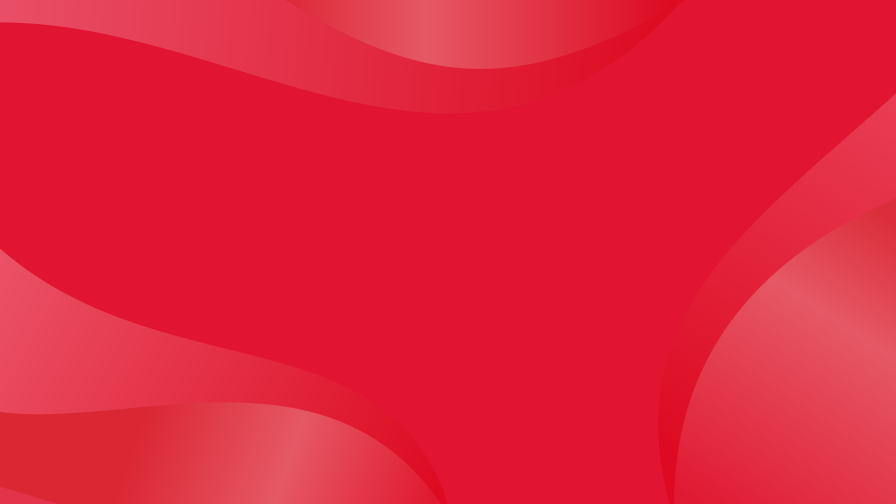
Give the GLSL for this background, as a Shadertoy shader.

```glsl
// Red backdrop with translucent-looking wavy sheets at the top, left and right.
// Each sheet is bounded by a cubic Bezier edge and filled with a linear gradient.
// The canvas is 16 by 9 units, with the origin at the lower left.

vec2 bezier(vec2 a, vec2 b, vec2 c, vec2 d, float t) {
    float s = 1.0 - t;
    return s*s*s*a + 3.0*s*s*t*b + 3.0*s*t*t*c + t*t*t*d;
}

// Approximate signed distance to a curve whose x rises with t; positive above it.
float aboveCurve(vec2 p, vec2 a, vec2 b, vec2 c, vec2 d) {
    float t = 0.5, stepSize = 0.25;
    for (int i = 0; i < 18; i++) {
        t += bezier(a, b, c, d, t).x < p.x ? stepSize : -stepSize;
        stepSize *= 0.5;
    }
    float s = 1.0 - t;
    vec2 tangent = s*s*(b - a) + 2.0*s*t*(c - b) + t*t*(d - c);
    vec2 offset = p - bezier(a, b, c, d, t);
    return dot(offset, normalize(vec2(-tangent.y, tangent.x)));
}

// Position along the gradient axis, 0 at start and 1 at end.
float along(vec2 p, vec2 start, vec2 end) {
    vec2 axis = end - start;
    return clamp(dot(p - start, axis) / dot(axis, axis), 0.0, 1.0);
}

// Three-stop gradient with a bright ridge.
vec3 ridge(float t, float peak, vec3 first, vec3 last) {
    vec3 crest = vec3(0.90, 0.345, 0.395);
    return t < peak ? mix(first, crest, t / peak)
                    : mix(crest, last, (t - peak) / (1.0 - peak));
}

// Antialiased coverage from a signed distance.
float cover(float dist) {
    return clamp(0.5 + dist * iResolution.y / 9.0, 0.0, 1.0);
}

void mainImage(out vec4 fragColor, in vec2 fragCoord) {
    vec2 p = fragCoord / iResolution.xy * vec2(16.0, 9.0);
    vec3 deepRed = vec3(0.865, 0.04, 0.13);
    vec3 color = vec3(0.882, 0.078, 0.192);

    // Top: long pale sheet, then the lens in front of it
    float d = aboveCurve(p, vec2(0.0, 8.6), vec2(4.375, 8.6), vec2(8.333, 4.69), vec2(12.19, 9.0));
    vec3 sheet = mix(vec3(0.91, 0.31, 0.40), deepRed, along(p, vec2(0.0, 9.0), vec2(12.0, 8.0)));
    color = mix(color, sheet, cover(d));

    d = aboveCurve(p, vec2(5.1, 9.0), vec2(7.81, 7.29), vec2(9.48, 7.43), vec2(12.25, 9.0));
    sheet = ridge(along(p, vec2(4.9, 9.0), vec2(12.0, 9.0)), 0.38, vec3(0.87, 0.14, 0.20), deepRed);
    color = mix(color, sheet, cover(d));

    // Right: curves run upward, so the axes are swapped
    d = aboveCurve(p.yx, vec2(0.0, 11.96), vec2(3.375, 11.04), vec2(4.94, 13.33), vec2(7.33, 16.0));
    sheet = mix(vec3(0.91, 0.24, 0.33), deepRed, along(p, vec2(16.0, 7.3), vec2(11.9, 0.9)));
    color = mix(color, sheet, cover(d));

    d = aboveCurve(p.yx, vec2(0.0, 12.04), vec2(2.44, 12.04), vec2(4.31, 13.33), vec2(5.46, 16.0));
    sheet = ridge(along(p, vec2(16.0, 5.0), vec2(12.62, -0.1)), 0.33,
                  vec3(0.86, 0.18, 0.23), vec3(0.88, 0.10, 0.20));
    color = mix(color, sheet, cover(d));

    // Lower left: back sheet, front sheet and a small corner wedge
    d = aboveCurve(p, vec2(0.0, 4.56), vec2(2.92, 2.02), vec2(6.875, 3.42), vec2(8.0, 0.0));
    sheet = mix(vec3(0.92, 0.32, 0.40), deepRed, along(p, vec2(0.0, 4.5), vec2(7.9, 0.25)));
    color = mix(color, sheet, cover(-d));

    d = aboveCurve(p, vec2(0.0, 1.646), vec2(2.29, 1.33), vec2(5.83, 2.96), vec2(7.875, 0.0));
    sheet = ridge(along(p, vec2(2.3, 0.87), vec2(7.36, -0.9)), 0.51,
                  vec3(0.86, 0.15, 0.20), vec3(0.88, 0.10, 0.19));
    color = mix(color, sheet, cover(-d));

    d = dot(p - vec2(0.0, 0.31), normalize(vec2(0.3, 1.0)));
    color = mix(color, vec3(0.89, 0.20, 0.29), cover(-d));

    fragColor = vec4(color, 1.0);
}
```
